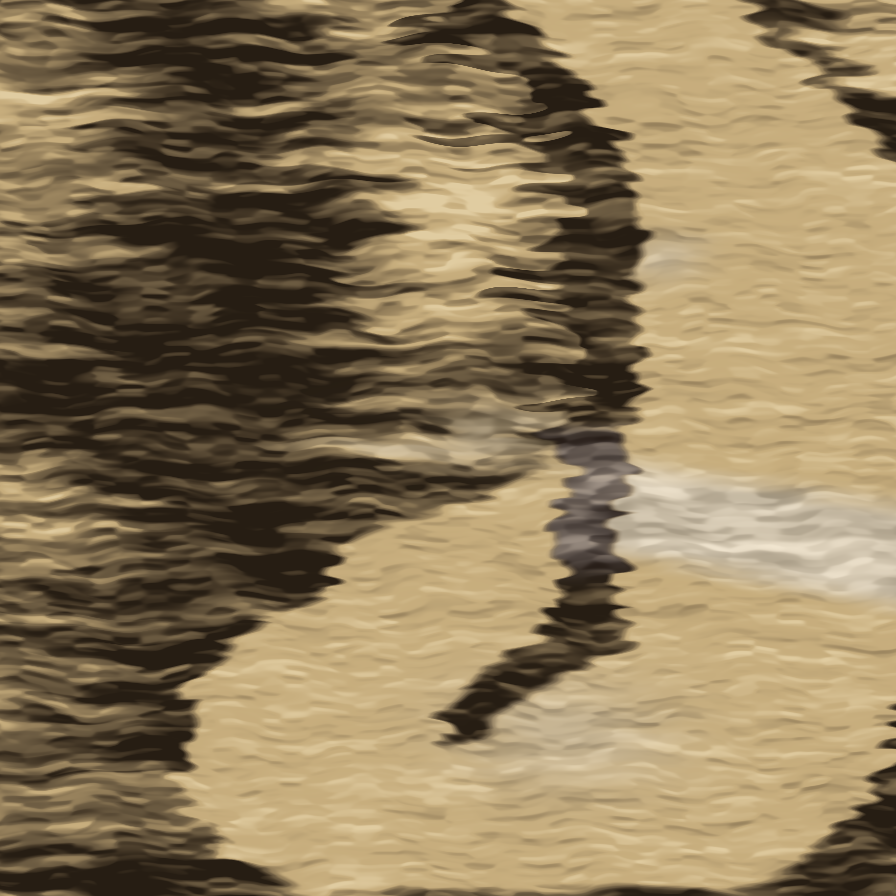
This texture is drawn by a WebGL 1 fragment shader. Its source:

```glsl
precision highp float;
uniform vec2 u_resolution;

vec2 hash2(vec2 cell) {
  vec2 k = vec2(dot(cell, vec2(127.1, 311.7)), dot(cell, vec2(269.5, 183.3)));
  return fract(sin(k) * 43758.55);
}

// Smooth cellular noise; unequal scale stretches cells into threads
float threads(vec2 p, vec2 scale) {
  vec2 q = p * scale;
  vec2 base = floor(q);
  float sum = 0.0;
  float total = 0.0;
  for (int j = -1; j <= 1; j++) {
    for (int i = -1; i <= 1; i++) {
      vec2 cell = base + vec2(float(i), float(j));
      vec2 rnd = hash2(cell);
      vec2 d = cell + 0.15 + 0.7 * rnd - q;
      float w = exp(-6.0 * dot(d, d));
      sum += w * hash2(cell + 37.0).x;
      total += w;
    }
  }
  return (sum / total - 0.5) * 1.7;
}

// Signed distance to a capsule whose radius changes from ra to rb
float taper(vec2 p, vec2 a, vec2 b, float ra, float rb) {
  vec2 ab = b - a;
  float t = clamp(dot(p - a, ab) / dot(ab, ab), 0.0, 1.0);
  return length(p - a - ab * t) - mix(ra, rb, t);
}

float inside(float d, float blur) {
  return 1.0 - smoothstep(-blur, blur, d);
}

float glow(vec2 p, vec2 center, vec2 size) {
  vec2 d = (p - center) / size;
  return exp(-dot(d, d));
}

float stripeCenter(float y) {
  float bend = max(y - 0.72, 0.0);
  return 0.665 - 1.7 * bend * bend;
}

float darkMass(vec2 p) {
  float d = taper(p, vec2(0.16, 1.03), vec2(0.23, 0.87), 0.07, 0.10);
  d = min(d, taper(p, vec2(0.23, 0.87), vec2(0.25, 0.70), 0.10, 0.14));
  d = min(d, taper(p, vec2(0.25, 0.70), vec2(0.22, 0.57), 0.14, 0.17));
  d = min(d, taper(p, vec2(0.02, 0.56), vec2(0.36, 0.53), 0.05, 0.08));
  d = min(d, taper(p, vec2(0.30, 0.52), vec2(0.28, 0.38), 0.12, 0.10));
  d = min(d, taper(p, vec2(0.28, 0.38), vec2(0.20, 0.31), 0.09, 0.09));
  d = min(d, taper(p, vec2(0.06, 0.31), vec2(0.36, 0.28), 0.02, 0.03));
  d = min(d, taper(p, vec2(0.20, 0.30), vec2(0.14, 0.18), 0.08, 0.05));
  return min(d, taper(p, vec2(0.32, 0.44), vec2(0.55, 0.45), 0.04, 0.012));
}

vec3 woolRamp(float t) {
  vec3 c = mix(vec3(0.15, 0.115, 0.075), vec3(0.26, 0.21, 0.145), smoothstep(0.0, 0.2, t));
  c = mix(c, vec3(0.42, 0.355, 0.255), smoothstep(0.15, 0.4, t));
  c = mix(c, vec3(0.59, 0.505, 0.36), smoothstep(0.38, 0.6, t));
  c = mix(c, vec3(0.78, 0.68, 0.49), smoothstep(0.58, 0.82, t));
  return mix(c, vec3(0.88, 0.80, 0.63), smoothstep(0.82, 1.05, t));
}

void main() {
  vec2 uv = gl_FragCoord.xy / u_resolution;

  // Wavy weave and its layers of thread
  vec2 q = uv;
  q.y += 0.004 * sin(uv.x * 23.0 + 2.0 * sin(uv.y * 17.0));
  q.y += 0.002 * sin(uv.x * 61.0 + uv.y * 40.0);
  float coarse = threads(q, vec2(9.0, 70.0));
  float fine = threads(q, vec2(38.0, 150.0));
  float relief = fine - threads(q + vec2(0.0, 0.004), vec2(38.0, 150.0));
  float jag = threads(q + 3.1, vec2(6.0, 85.0));
  vec2 crisp = uv + vec2(0.028 * jag, 0.005 * coarse);
  vec2 ragged = uv + vec2(0.13 * jag + 0.03 * coarse, 0.012 * coarse);

  // Pale rounded form and the field right of the stripe
  float bulbDist = taper(crisp, vec2(0.36, 0.165), vec2(0.75, 0.27), 0.16, 0.27);
  bulbDist = min(bulbDist, taper(crisp, vec2(0.45, 0.32), vec2(0.57, 0.35), 0.095, 0.10));
  float bulb = inside(bulbDist, 0.008);
  float side = crisp.x - stripeCenter(uv.y);
  float rightField = smoothstep(-0.01, 0.01, side) * smoothstep(0.24, 0.28, uv.y);
  float gold = max(bulb, rightField);

  // Tones of the streaked ground
  float ground = mix(0.43, 0.60, smoothstep(0.25, 0.42, uv.x) * smoothstep(0.45, 0.6, uv.y));
  ground += 0.27 * glow(uv, vec2(0.0, 0.86), vec2(0.13, 0.1));
  ground += 0.20 * glow(uv, vec2(0.08, 0.43), vec2(0.12, 0.05));
  ground += 0.15 * glow(uv, vec2(0.5, 0.74), vec2(0.08, 0.1));
  ground -= 0.16 * glow(uv, vec2(0.56, 0.59), vec2(0.12, 0.04));
  ground = mix(ground, 0.17, smoothstep(0.65, 0.7, uv.x) * inside(uv.y - 0.25, 0.02));
  ground = mix(ground, 0.17, inside(ragged.y - 0.045, 0.012) * inside(ragged.x - 0.36, 0.05));
  ground = mix(ground, 0.09, 0.93 * inside(darkMass(ragged), 0.035));
  float tone = mix(ground, 0.83, gold);

  // Hooked stripe and diagonal corner band
  float halfWidth = mix(0.033, 0.047, smoothstep(0.46, 0.58, uv.y));
  halfWidth -= 0.012 * smoothstep(0.82, 1.0, uv.y);
  float stripeX = mix(ragged.x, crisp.x, smoothstep(-0.05, 0.0, side));
  stripeX = mix(crisp.x, stripeX, smoothstep(0.5, 0.58, uv.y));
  float stripe = inside(abs(stripeX - stripeCenter(uv.y)) - halfWidth, 0.009);
  stripe *= smoothstep(0.28, 0.31, uv.y);
  float hook = inside(taper(crisp, vec2(0.665, 0.305), vec2(0.51, 0.185), 0.038, 0.018), 0.008);
  float ink = max(stripe, hook);
  tone = mix(tone, 0.13, ink);
  float diagonal = crisp.x + crisp.y - 1.825;
  float corner = smoothstep(-0.008, 0.012, diagonal);
  float cornerTone = mix(0.15, 0.66, smoothstep(0.05, 0.09, diagonal + 0.04 * coarse));
  tone = mix(tone, cornerTone, corner);

  // Streak contrast is strongest on the ground
  float calm = gold * (1.0 - ink) * (1.0 - corner);
  tone += coarse * mix(0.36, 0.10, calm) + fine * mix(0.20, 0.09, calm);
  tone += relief * mix(0.10, 0.06, calm);
  vec3 color = woolRamp(tone);

  // Silvery fibres
  float band = inside(taper(crisp, vec2(0.69, 0.435), vec2(1.03, 0.375), 0.05, 0.055), 0.02);
  band *= smoothstep(0.025, 0.04, side);
  float silver = 0.85 * band + 0.55 * glow(crisp, vec2(0.74, 0.71), vec2(0.045, 0.025));
  silver += 0.5 * glow(crisp, vec2(0.63, 0.18), vec2(0.12, 0.065));
  silver = min(silver, 0.9) * (1.0 - ink);
  vec3 silverColor = vec3(0.79, 0.75, 0.68) + 0.13 * coarse + 0.10 * fine;
  color = mix(color, silverColor, silver);
  float ash = 0.8 * glow(ragged, vec2(0.56, 0.515), vec2(0.09, 0.035)) * (1.0 - ink);
  color = mix(color, vec3(0.67, 0.61, 0.50) + 0.12 * coarse + 0.1 * fine, ash);
  float lilac = 0.65 * stripe * smoothstep(0.34, 0.38, uv.y) * inside(uv.y - 0.52, 0.015);
  color = mix(color, vec3(0.44, 0.40, 0.39) + 0.22 * coarse + 0.18 * fine, lilac);

  gl_FragColor = vec4(clamp(color, 0.0, 1.0), 1.0);
}
```
